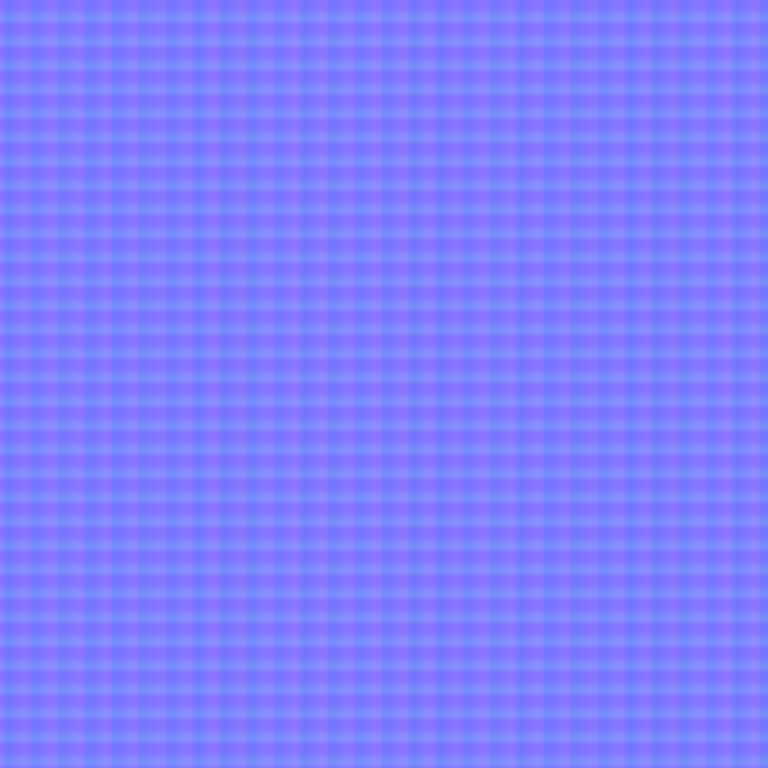
Reproduce this texture map procedurally as a WebGL 2 fragment shader.

```glsl
#version 300 es
precision highp float;
// Woven grid normal map: soft blue and violet ridges in columns and rows.
uniform vec2 u_resolution;
out vec4 fragColor;

float hash(float n) {
    return fract(sin(n * 12.9898) * 43758.547);
}

// Periodic ridge slope: quick fall after each seam, slow rise to the next.
float ridge(float t, float fallStart, float fallEnd, float riseStart, float riseEnd) {
    float fall = 1.0 - smoothstep(fallStart, fallEnd, t);
    float rise = smoothstep(riseStart, riseEnd, t);
    return max(fall, rise);
}

void main() {
    vec2 uv = gl_FragCoord.xy / u_resolution;

    // Cell coordinates: columns run right, rows run down.
    vec2 grid = vec2(uv.x * 28.44 - 0.14, (1.0 - uv.y) * 32.0 - 0.79);
    vec2 cell = floor(grid);
    vec2 t = fract(grid);

    // Sideways slope turns from blue to violet across a column.
    float slopeX = ridge(t.x, -0.1, 0.1, 0.2, 0.7);
    // Vertical slope peaks in a narrow pale band above a wide deep one.
    float slopeY = ridge(t.y, 0.06, 0.27, 0.5, 0.92);

    float red = mix(0.455, 0.535, slopeX);
    float green = mix(0.46, 0.55, slopeY);

    // Slight differences between columns, fading out at the seams.
    red += (hash(cell.x + 3.0) - 0.5) * 0.005 * sin(3.14159 * t.x);

    // Faint fine threads along each column.
    red += 0.006 * sin(6.28318 * grid.x * 3.0);

    // Thin seams are a touch darker.
    float seam = 1.0 - smoothstep(0.0, 0.12, min(t.x, 1.0 - t.x));
    float blue = 1.0 - 0.012 * seam - 0.01 * slopeY * (1.0 - slopeX);
    fragColor = vec4(red - 0.008 * seam, green - 0.006 * seam, blue, 1.0);
}
```
